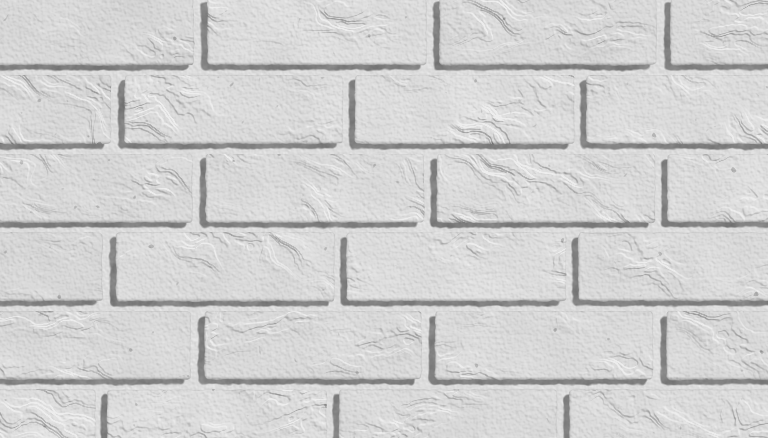
Reproduce this texture procedurally as a WebGL 1 fragment shader.

```glsl
precision highp float;
uniform vec2 u_resolution;

vec2 hash2(vec2 p) {
  p = vec2(dot(p, vec2(127.1, 311.7)), dot(p, vec2(269.5, 183.3)));
  return fract(sin(p) * 43758.545) * 2.0 - 1.0;
}

// Gradient noise, roughly -0.7 to 0.7
float noise(vec2 p) {
  vec2 i = floor(p), f = fract(p);
  vec2 u = f * f * f * (f * (f * 6.0 - 15.0) + 10.0);
  float a = dot(hash2(i), f);
  float b = dot(hash2(i + vec2(1.0, 0.0)), f - vec2(1.0, 0.0));
  float c = dot(hash2(i + vec2(0.0, 1.0)), f - vec2(0.0, 1.0));
  float d = dot(hash2(i + 1.0), f - 1.0);
  return mix(mix(a, b, u.x), mix(c, d, u.x), u.y);
}

float roundBox(vec2 p, vec2 halfSize, float radius) {
  vec2 d = abs(p) - halfSize + radius;
  return length(max(d, 0.0)) + min(max(d.x, d.y), 0.0) - radius;
}

float grain(vec2 p) {
  return noise(p * 17.0) + 0.7 * noise(p * 27.0 + 4.3);
}

// Surface height: torn clay ledges in patches, over sandy grain
float relief(vec2 p, float tilt) {
  vec2 s = p + 0.28 * vec2(noise(p * 2.1), noise(p * 2.1 + 9.4));
  s.y -= tilt * s.x;
  float fold = noise(s * vec2(1.7, 4.2)) + 0.45 * noise(s * vec2(4.5, 9.0) + 3.7);
  fold += 0.1 * noise(p * 15.0);
  float ledges = smoothstep(-0.05, 0.05, fold)
               + 0.8 * smoothstep(0.2, 0.28, fold)
               - 0.8 * smoothstep(0.19, 0.27, -fold);
  float torn = smoothstep(-0.12, 0.28, noise(p * vec2(0.9, 1.5) + 17.6));
  return 0.14 * torn * ledges + 0.025 * noise(p * 6.0) + 0.065 * grain(p);
}

void main() {
  // One unit is one course of bricks, with y running down
  float scale = 5.572 / u_resolution.y;
  vec2 p = vec2(gl_FragCoord.x, u_resolution.y - gl_FragCoord.y) * scale;
  p.y += 0.046;

  // Running bond, with slightly drifting courses
  float row = floor(p.y);
  float start = mod(row, 2.0) < 0.5 ? 2.646 - 0.0127 * row : 1.64 - 0.0535 * row;
  float along = p.x - start + 0.12;
  vec2 id = vec2(floor(along / 2.939), row);
  vec2 vary = hash2(id + 5.0);
  vec2 halfSize = vec2(1.387, 0.437) + vec2(0.012, 0.004) * vary;
  vec2 q = vec2(mod(along, 2.939) - 0.12, fract(p.y)) - vec2(1.387, 0.437);

  // Brick outline with chipped edges, and its cast shadow
  vec2 chip = 0.018 * vec2(noise(p * 5.0), noise(p * 5.0 + 31.0))
            + 0.012 * vec2(noise(p * 14.0), noise(p * 14.0 + 8.0));
  float brickDist = roundBox(q + chip, halfSize, 0.05);
  float shadowDist = roundBox(q + chip * 1.4 - vec2(-0.079, 0.066), halfSize, 0.06);
  float brick = 1.0 - smoothstep(-0.7 * scale, 0.7 * scale, brickDist);
  float shadow = 1.0 - smoothstep(-0.012 - 0.5 * scale, 0.008 + 0.5 * scale, shadowDist);

  // Mortar joint
  vec2 toLight = vec2(0.012, -0.016);
  float mortarTone = 0.862 + 0.06 * (grain(p) - grain(p + toLight)) + 0.03 * noise(p * 4.0);
  float shadowTone = 0.5 + 0.09 * noise(p * 6.0) + 0.04 * grain(p);
  float tone = mix(mortarTone, shadowTone, shadow);

  // Brick face lit from the upper right
  vec2 s = p + 13.0 * hash2(id);
  float tilt = 0.2 + 0.35 * vary.y;
  float lit = relief(s, tilt) - relief(s + toLight, tilt);
  float face = 0.853 + 0.012 * vary.x + 0.035 * noise(s * 1.6);
  face += lit * (lit < 0.0 ? 1.5 : 0.75);
  face -= 0.16 * smoothstep(0.43, 0.56, noise(s * 9.0 + 2.2));

  // Rounded rims: dim below and left, a faint line elsewhere
  vec2 rim = halfSize + vec2(q.x, -q.y);
  face -= 0.13 * (1.0 - smoothstep(0.0, 0.045, rim.y));
  face -= 0.06 * (1.0 - smoothstep(0.0, 0.04, rim.x));
  face -= 0.06 * (1.0 - smoothstep(0.0, 0.022, abs(brickDist)));

  tone = mix(tone, face, brick);
  gl_FragColor = vec4(vec3(clamp(tone, 0.36, 0.93)), 1.0);
}
```
